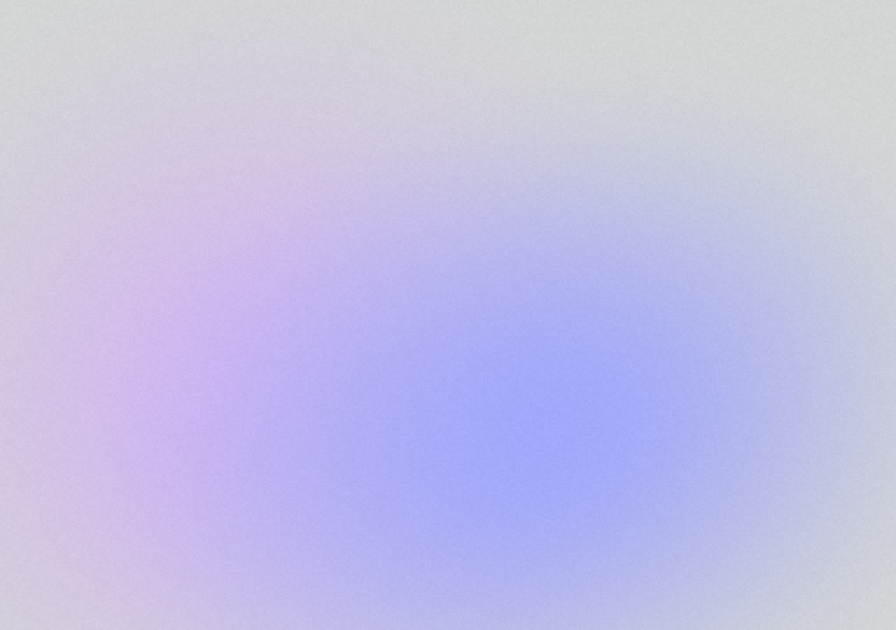
A WebGL 1 fragment shader for this background:

```glsl
precision highp float;
// Soft periwinkle and lilac glows on a pale grey field with fine grain.

uniform vec2 u_resolution;

float hash(vec2 cell) {
  vec3 q = fract(vec3(cell.xyx) * 0.1031);
  q += dot(q, q.yzx + 33.33);
  return fract((q.x + q.y) * q.z);
}

// Tilted elliptical glow; it falls to one half near the given radii.
float glow(vec2 p, vec2 center, vec2 radii, float tilt) {
  float c = cos(tilt), s = sin(tilt);
  vec2 d = p - center;
  d = vec2(c * d.x + s * d.y, c * d.y - s * d.x) / radii;
  return 1.0 - smoothstep(0.05, 1.95, length(d));
}

// Grain made of one fine and one coarser layer of cells.
float grain(vec2 p) {
  return 0.7 * hash(floor(p * 360.0)) + 0.3 * hash(floor(p * 180.0) + 71.0) - 0.5;
}

void main() {
  // Height spans 0 to 1; width is fixed to the 64:45 layout.
  vec2 p = gl_FragCoord.xy / u_resolution * vec2(1.422, 1.0);

  vec3 grey = vec3(0.828, 0.834, 0.834);
  vec3 lilac = vec3(0.825, 0.72, 0.94);
  vec3 periwinkle = vec3(0.635, 0.66, 0.98);

  // Lilac glow on the left, overlapped by the periwinkle glow
  vec3 color = mix(grey, lilac, glow(p, vec2(0.40, 0.37), vec2(0.40, 0.37), 0.4));
  color = mix(color, periwinkle, glow(p, vec2(0.865, 0.315), vec2(0.41, 0.31), 0.3));

  color += 0.028 * grain(p);
  gl_FragColor = vec4(color, 1.0);
}
```
